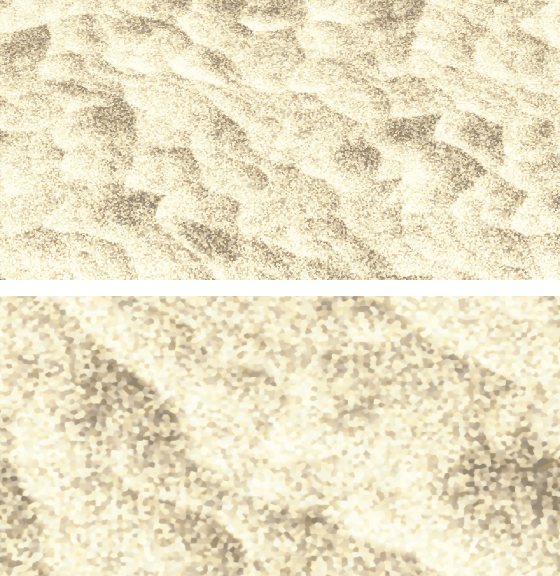
Top, the full canvas; bottom, a detail of the centre.
Reproduce this texture procedurally as a Shadertoy shader.

```glsl
// Sunlit, trampled beach sand: soft hollows and crests under fine speckled grains.

vec3 hash3(vec2 cell) {
    vec3 h = fract(cell.xyx * vec3(0.1031, 0.1030, 0.0973));
    h += dot(h, h.yxz + 33.33);
    return fract((h.xxy + h.yzz) * h.zyx);
}

// Soft cellular noise: xy = slope of the bowls, z = blended cell tone, w = deep pits
vec4 softCells(vec2 p, float sharpness) {
    vec2 base = floor(p);
    vec4 sum = vec4(0.0);
    float total = 0.0;
    for (int j = -1; j <= 1; j++) {
        for (int i = -1; i <= 1; i++) {
            vec2 cell = base + vec2(i, j);
            vec3 rnd = hash3(cell);
            vec2 offset = p - cell - 0.1 - 0.8 * rnd.xy;
            float dist2 = dot(offset, offset);
            float weight = exp(-sharpness * dist2);
            float pit = smoothstep(0.62, 0.85, rnd.z) * exp(-5.0 * dist2);
            sum += weight * vec4(offset * (0.3 + rnd.z), rnd.z, pit);
            total += weight;
        }
    }
    return sum / total;
}

// Blend weight of a tone between two levels
float ramp(float low, float high, float tone) {
    return clamp((tone - low) / (high - low), 0.0, 1.0);
}

vec3 sandColour(float tone) {
    vec3 colour = vec3(0.58, 0.53, 0.43);
    colour = mix(colour, vec3(0.73, 0.66, 0.55), ramp(-2.4, -1.55, tone));
    colour = mix(colour, vec3(0.82, 0.76, 0.64), ramp(-1.55, -1.01, tone));
    colour = mix(colour, vec3(0.90, 0.84, 0.71), ramp(-1.01, -0.45, tone));
    colour = mix(colour, vec3(0.96, 0.93, 0.79), ramp(-0.45, 0.23, tone));
    colour = mix(colour, vec3(0.98, 0.97, 0.88), ramp(0.23, 1.15, tone));
    return mix(colour, vec3(1.0, 0.99, 0.94), ramp(1.15, 2.2, tone));
}

void mainImage(out vec4 fragColor, in vec2 fragCoord) {
    vec2 p = fragCoord / iResolution.y;

    // Ground plane, compressed towards the top and bent by layered sines
    vec2 ground = vec2(p.x * 4.6, p.y * (5.8 + 1.8 * p.y));
    ground += 0.25 * sin(ground.yx * 1.3 + vec2(0.0, 2.0));
    ground += 0.12 * sin(ground.yx * 3.1 + vec2(4.0, 1.0));

    // Slopes facing away from the light darken up to each crest
    vec2 shadowSide = vec2(0.8, 0.6);
    vec4 drifts = softCells(ground * vec2(0.45, 0.65) + 3.0, 40.0);
    vec4 dunes = softCells(ground + 7.0, 26.0);
    vec4 dimples = softCells(ground * 2.3 + 31.0, 14.0);
    float relief = 0.38 - 0.9 * dot(drifts.xy, shadowSide)
                 - 2.5 * dot(dunes.xy, shadowSide)
                 - 1.5 * dot(dimples.xy, shadowSide)
                 - 1.8 * dunes.w - 0.4 * dimples.w;
    relief += 0.15 * sin(ground.x * 0.9 + 1.4 * sin(ground.y * 0.8));

    // Deep shade levels off
    relief = max(relief, -1.0 + 0.5 * (relief + 1.0));

    // Grains, slightly coarser in the foreground
    vec2 grainPos = vec2(p.x, p.y * (1.0 + 0.15 * p.y)) * 160.0;
    float grain = softCells(grainPos, 7.0).z - 0.5;
    float tint = softCells(grainPos * 0.8 + 57.0, 7.0).z - 0.5;

    vec3 colour = sandColour(relief + grain * mix(3.1, 2.4, p.y));
    colour += tint * vec3(0.02, 0.0, -0.06);
    fragColor = vec4(clamp(colour, 0.0, 1.0), 1.0);
}
```
